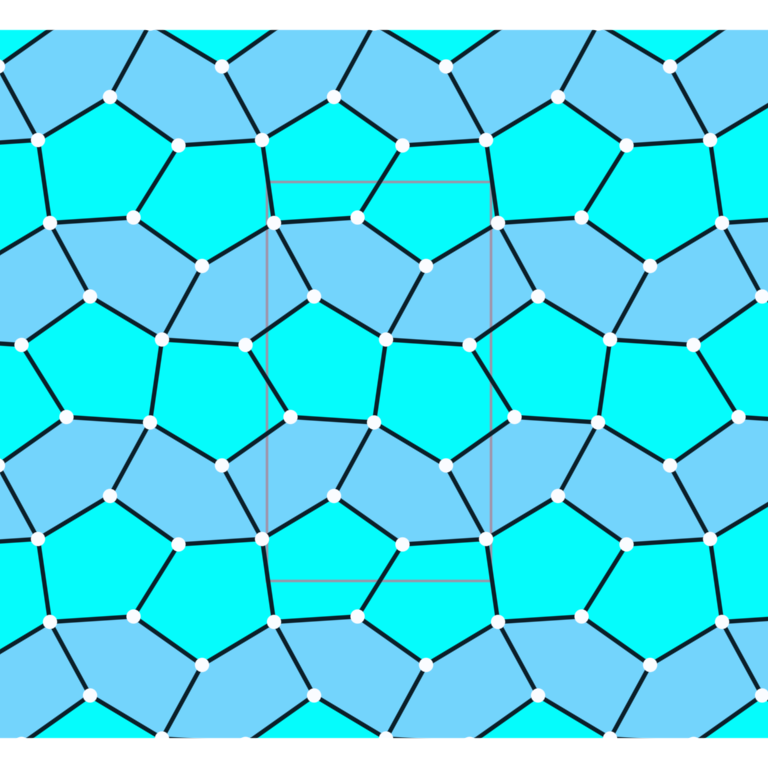
This pattern is drawn by a WebGL 1 fragment shader. Its source:

```glsl
precision highp float;
// Pentagon tiling in cyan and blue bands, with dark edges, white joints and one framed unit cell.
uniform vec2 u_resolution;

const vec2 CELL = vec2(0.2917, 0.5195); // two mirrored rows per cell
const vec2 ORIGIN = vec2(0.0573, 0.7637);

// Offset wrapped to the nearest horizontal repeat
vec2 wrapX(vec2 d) {
  d.x -= CELL.x * floor(d.x / CELL.x + 0.5);
  return d;
}

float segmentDistance(vec2 p, vec2 a, vec2 b) {
  vec2 halfEdge = 0.5 * (b - a);
  vec2 d = wrapX(p - 0.5 * (a + b));
  float t = clamp(dot(d, halfEdge) / dot(halfEdge, halfEdge), -1.0, 1.0);
  return length(d - t * halfEdge);
}

// Fold into one half row: alternate rows mirror, each row has half-turn symmetry
vec2 foldRow(vec2 p) {
  p -= ORIGIN;
  float rowHeight = 0.5 * CELL.y;
  float row = floor(p.y / rowHeight + 0.5);
  p.y -= row * rowHeight;
  if (mod(row, 2.0) > 0.5) p.x = 0.5 * CELL.x - p.x;
  return p.y < 0.0 ? -p : p;
}

float coverage(float d, float soft) {
  return 1.0 - smoothstep(-soft, soft, d);
}

void main() {
  vec2 uv = gl_FragCoord.xy / u_resolution;
  float soft = max(0.0013, 0.75 / u_resolution.y);
  vec2 p = foldRow(uv);

  // Upper boundary of a pentagon band
  vec2 left = vec2(-0.0078, 0.0540);
  vec2 peak = vec2(0.0859, 0.1100);
  vec2 dip = vec2(0.1751, 0.0469);
  vec2 right = left + vec2(CELL.x, 0.0);

  // Distance to the boundary, the inner edges and the links to the next row
  float edge = segmentDistance(p, left, peak);
  edge = min(edge, segmentDistance(p, peak, dip));
  edge = min(edge, segmentDistance(p, dip, right));
  edge = min(edge, segmentDistance(p, left, -left));
  edge = min(edge, segmentDistance(p, dip, vec2(CELL.x, 0.0) - dip));
  edge = min(edge, segmentDistance(p, left, vec2(-0.0599, 0.1497)));
  edge = min(edge, segmentDistance(p, peak, vec2(0.1380, 0.2057)));

  float joint = min(length(wrapX(p - left)), length(wrapX(p - peak)));
  joint = min(joint, length(wrapX(p - dip)));

  // Band fill below the zigzag boundary
  float x = left.x + mod(p.x - left.x, CELL.x);
  vec2 a = x < peak.x ? left : (x < dip.x ? peak : dip);
  vec2 b = x < peak.x ? peak : (x < dip.x ? dip : right);
  float boundary = mix(a.y, b.y, (x - a.x) / (b.x - a.x));
  vec3 color = mix(vec3(0.02, 0.99, 0.99), vec3(0.45, 0.83, 0.99),
                   smoothstep(-soft, soft, p.y - boundary));

  // Thin frame around one cell
  vec2 q = abs(uv - vec2(0.4935, 0.5033)) - 0.5 * CELL;
  float frame = abs(max(q.x, q.y)) - 0.0017;
  color = mix(color, vec3(0.64, 0.56, 0.64), 0.9 * coverage(frame, soft));

  // Edges and joints
  color = mix(color, vec3(0.04, 0.12, 0.16), coverage(edge - 0.0028, soft));
  color = mix(color, vec3(0.98, 0.99, 1.0), coverage(joint - 0.0093, soft));

  // White margins above and below
  color = mix(vec3(1.0), color, coverage(abs(uv.y - 0.5) - 0.461, soft));
  gl_FragColor = vec4(color, 1.0);
}
```
